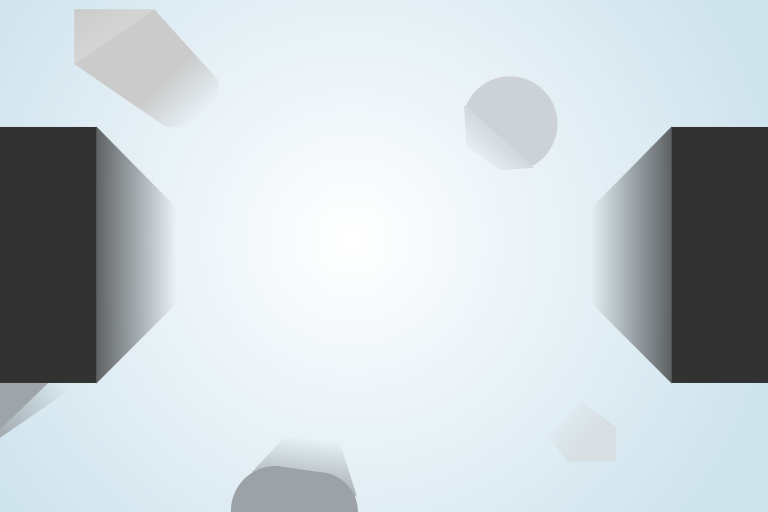
Write a Shadertoy shader that draws this background.

```glsl
// Pale radial backdrop with two dark side blocks whose bevels fade inward,
// plus a few faceted grey solids. Each shape is a distance built from half
// planes or circles, blended with a linear opacity ramp.

const vec3 GLOW     = vec3(1.0);
const vec3 SKY      = vec3(0.81, 0.89, 0.93);
const vec3 CHARCOAL = vec3(0.196);
const vec3 SILVER   = vec3(0.795);
const vec3 PEARL    = vec3(0.84, 0.84, 0.835);
const vec3 MIST     = vec3(0.80, 0.825, 0.84);
const vec3 STEEL    = vec3(0.61, 0.635, 0.65);
const vec3 FROST    = vec3(0.845, 0.875, 0.89);

// Signed distance to the line a-b; negative on its left side.
float edge(vec2 p, vec2 a, vec2 b) {
    return dot(p - a, normalize(vec2(b.y - a.y, a.x - b.x)));
}

// Convex polygons, corners counterclockwise.
float triangle(vec2 p, vec2 a, vec2 b, vec2 c) {
    return max(edge(p, a, b), max(edge(p, b, c), edge(p, c, a)));
}

float quad(vec2 p, vec2 a, vec2 b, vec2 c, vec2 d) {
    return max(max(edge(p, a, b), edge(p, b, c)),
               max(edge(p, c, d), edge(p, d, a)));
}

// Capsule whose radius changes from ra to rb.
float taperedCapsule(vec2 p, vec2 a, vec2 b, float ra, float rb) {
    float h = clamp(dot(p - a, b - a) / dot(b - a, b - a), 0.0, 1.0);
    return length(p - mix(a, b, h)) - mix(ra, rb, h);
}

// Linear ramp: 0 at a, 1 at b.
float ramp(vec2 p, vec2 a, vec2 b) {
    return clamp(dot(p - a, b - a) / dot(b - a, b - a), 0.0, 1.0);
}

// Paint a shape over the base with an antialiased edge.
vec3 paint(vec3 base, vec3 color, float dist, float alpha, float pixel) {
    return mix(base, color, alpha * clamp(0.5 - dist / pixel, 0.0, 1.0));
}

void mainImage(out vec4 fragColor, in vec2 fragCoord) {
    vec2 p = fragCoord / iResolution.xy * vec2(1.5, 1.0);
    float pixel = 1.0 / iResolution.y;

    // Backdrop
    float radius = length(p - vec2(0.6875, 0.531));
    vec3 color = mix(GLOW, SKY, min(radius / 0.85, 1.0));

    // Upper left prism: fading body and lit facet
    float body = quad(p, vec2(0.145, 0.875), vec2(0.324, 0.752),
                      vec2(0.509, 0.752), vec2(0.301, 0.982));
    float fade = ramp(p, vec2(0.312, 0.835), vec2(0.380, 0.762));
    color = paint(color, SILVER, max(body, p.x - 0.426), 1.0 - fade, pixel);
    float facet = triangle(p, vec2(0.145, 0.982), vec2(0.145, 0.875),
                           vec2(0.301, 0.982));
    float sheen = ramp(p, vec2(0.145, 0.982), vec2(0.203, 0.897));
    color = paint(color, mix(SILVER, PEARL, sheen), facet, 1.0, pixel);

    // Upper right disc, cut along a chord with a fading facet
    vec2 chordA = vec2(0.906, 0.795);
    vec2 chordB = vec2(1.043, 0.672);
    facet = quad(p, chordA, vec2(0.911, 0.715), vec2(0.978, 0.668), chordB);
    fade = ramp(p, vec2(0.975, 0.733), vec2(0.925, 0.678));
    color = paint(color, MIST, facet, 0.8 * (1.0 - fade), pixel);
    float disc = length(p - vec2(0.996, 0.758)) - 0.0928;
    color = paint(color, MIST, max(disc, edge(p, chordA, chordB)), 1.0, pixel);

    // Bottom mound with a beam rising behind it
    float beam = quad(p, vec2(0.492, 0.078), vec2(0.697, 0.030),
                      vec2(0.664, 0.137), vec2(0.557, 0.148));
    fade = ramp(p, vec2(0.594, 0.050), vec2(0.605, 0.145));
    color = paint(color, STEEL, beam, 0.75 * (1.0 - fade), pixel);
    float mound = taperedCapsule(p, vec2(0.539, 0.002), vec2(0.621, 0.0),
                                 0.088, 0.078);
    color = paint(color, STEEL, mound, 1.0, pixel);

    // Lower left wedge and its fading side
    facet = quad(p, vec2(-0.01, 0.150), vec2(-0.01, 0.138),
                 vec2(0.156, 0.252), vec2(0.094, 0.252));
    fade = ramp(p, vec2(0.0, 0.150), vec2(0.130, 0.245));
    color = paint(color, STEEL, facet, 0.85 * (1.0 - fade), pixel);
    float wedge = triangle(p, vec2(-0.01, 0.252), vec2(-0.01, 0.150),
                           vec2(0.094, 0.252));
    color = paint(color, STEEL, wedge, 0.95, pixel);

    // Lower right pentagon, dissolving toward its upper left
    float gem = quad(p, vec2(1.107, 0.098), vec2(1.203, 0.098),
                     vec2(1.203, 0.166), vec2(0.913, 0.375));
    gem = max(gem, edge(p, vec2(1.135, 0.215), vec2(1.072, 0.148)));
    fade = ramp(p, vec2(1.150, 0.140), vec2(1.090, 0.188));
    color = paint(color, FROST, gem, 1.0 - fade, pixel);

    // Mirrored side blocks and bevels
    vec2 side = vec2(min(p.x, 1.5 - p.x), p.y);
    float bevel = quad(side, vec2(0.189, 0.252), vec2(0.345, 0.408),
                       vec2(0.345, 0.594), vec2(0.189, 0.752));
    fade = ramp(side, vec2(0.189, 0.5), vec2(0.345, 0.5));
    color = paint(color, CHARCOAL, bevel, 0.74 * (1.0 - fade), pixel);
    float block = max(side.x - 0.189, abs(side.y - 0.502) - 0.25);
    color = paint(color, CHARCOAL, block, 1.0, pixel);

    fragColor = vec4(color, 1.0);
}
```
